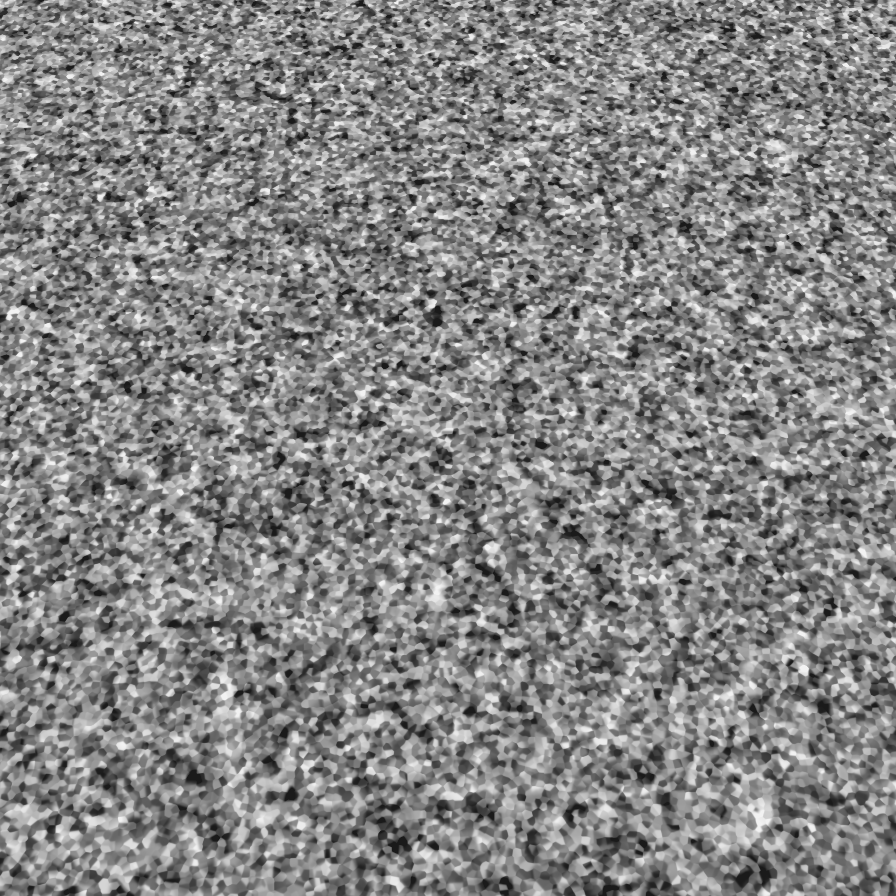
Give the GLSL for this texture, as a WebGL 2 fragment shader.

```glsl
#version 300 es
precision highp float;

uniform vec2 u_resolution;
out vec4 fragColor;

// Ground plane seen at a slant
const float HORIZON = 2.7;         // height where the plane would vanish
const float DEPTH_STRETCH = 2.7;   // squeezes grains vertically

// Grain layers: cell density on the plane and tonal strength
const float FINE_DENSITY = 350.0;
const float GRAIN_DENSITY = 190.0;
const float CLUMP_DENSITY = 100.0;
const float FINE_STRENGTH = 0.54;
const float GRAIN_STRENGTH = 0.50;
const float CLUMP_STRENGTH = 0.18;

const float CELL_SHARPNESS = 9.0;  // higher gives crisper grain borders
const float MEAN_GRAY = 0.525;
const float DARKEST = 0.10;
const float BRIGHTEST = 0.95;

// Three independent random values per cell
vec3 hash3(vec2 cell) {
    vec3 q = fract(cell.xyx * vec3(0.1031, 0.1030, 0.0973));
    q += dot(q, q.yxz + 33.33);
    return fract((q.xxy + q.yzz) * q.zyx);
}

// Cellular noise: every cell has one random tone, blended softly at borders.
// A skew below 1 favours light tones with fewer, deeper dark ones.
float grains(vec2 p, float skew) {
    vec2 base = floor(p);
    float toneSum = 0.0;
    float weightSum = 0.0;
    for (int y = -1; y <= 1; y++) {
        for (int x = -1; x <= 1; x++) {
            vec2 cell = base + vec2(x, y);
            vec3 rnd = hash3(cell);
            vec2 offset = cell + rnd.xy - p;
            float weight = exp(-CELL_SHARPNESS * dot(offset, offset));
            toneSum += weight * pow(rnd.z, skew);
            weightSum += weight;
        }
    }
    float meanTone = 1.0 / (1.0 + skew);
    return toneSum / weightSum - meanTone;
}

void main() {
    vec2 uv = gl_FragCoord.xy / u_resolution;

    // Project the canvas onto the receding plane
    float depth = 1.0 / (HORIZON - uv.y);
    vec2 plane = vec2((uv.x - 0.5) * depth, DEPTH_STRETCH * depth);

    // Offsets keep the layers from lining up
    float fine = grains(plane * FINE_DENSITY + 211.3, 1.0);
    float grain = grains(plane * GRAIN_DENSITY + 87.6, 0.5);
    float clump = grains(plane * CLUMP_DENSITY + 43.9, 0.5);

    float gray = MEAN_GRAY
               + FINE_STRENGTH * fine
               + GRAIN_STRENGTH * grain
               + CLUMP_STRENGTH * clump;

    fragColor = vec4(vec3(clamp(gray, DARKEST, BRIGHTEST)), 1.0);
}
```
